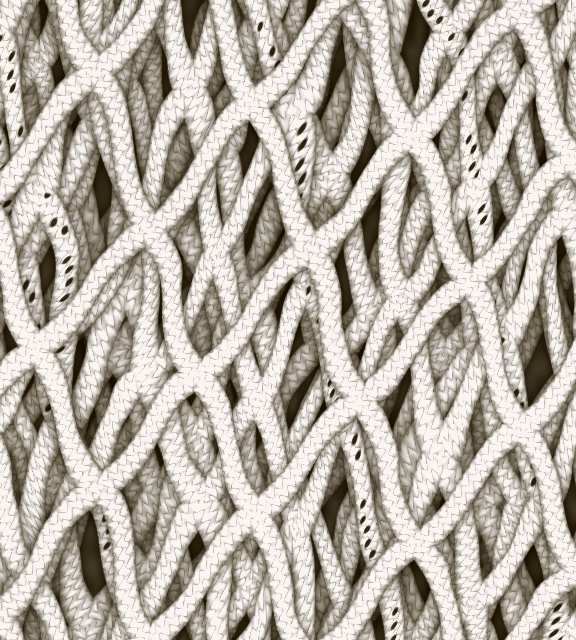
Reproduce this texture procedurally as a WebGL 2 fragment shader.

```glsl
#version 300 es
precision highp float;

uniform vec2 u_resolution;
out vec4 fragColor;

const float TAU = 6.2831853;
const int LAYERS = 6;

float hash(vec2 p) {
  vec3 q = fract(p.xyx * 0.1031);
  q += dot(q, q.yzx + 33.33);
  return fract((q.x + q.y) * q.z);
}

float noise(vec2 p) {
  vec2 cell = floor(p), f = fract(p);
  f = f * f * (3.0 - 2.0 * f);
  float low = mix(hash(cell), hash(cell + vec2(1, 0)), f.x);
  float high = mix(hash(cell + vec2(0, 1)), hash(cell + vec2(1, 1)), f.x);
  return mix(low, high, f.y);
}

vec2 drift(vec2 p, float seed) {
  return vec2(noise(p + seed * 17.3), noise(p + seed * 9.1 + 40.0)) - 0.5;
}

float cross2(vec2 a, vec2 b) {
  return a.x * b.y - a.y * b.x;
}

// Interlaced stitches parted by serpentine creases
float braid(float along, float across, float pitch) {
  float turn = TAU * along / pitch;
  float lane = across * 1.45 + 0.3 * sin(turn) + 0.5;
  float crease = abs(fract(lane) - 0.5);
  float bump = 0.5 + 0.5 * cos(turn + floor(lane) * 0.5 * TAU + lane * 1.6);
  return 0.6 * bump + 0.4 * (1.0 - smoothstep(0.22, 0.5, crease));
}

// Brightness of a round braided rope
float ropeLight(float along, float across, vec2 side, float pitch) {
  float v = clamp(across, -1.0, 1.0);
  float roundness = sqrt(1.0 - v * v);
  float profile = 0.42 + 0.62 * roundness + 0.1 * v * dot(side, vec2(-0.5, 0.86));
  float fibre = noise(vec2(along * 420.0, across * 6.0)) - 0.5;
  return profile * (0.66 + 0.46 * braid(along, v, pitch) + 0.14 * fibre);
}

// Dark tracer flecks woven along a few strands
float flecks(float along, float across, float id, float seed) {
  float cell = floor(along / 0.02);
  vec2 q = vec2(fract(along / 0.02) - 0.5, (across + 0.8 * hash(vec2(cell, id)) - 0.4) * 0.7);
  float marked = step(0.8, hash(vec2(id + 31.0, seed))) * step(0.35, hash(vec2(cell, seed + 7.0)));
  return marked * (1.0 - smoothstep(0.15, 0.32, length(q)));
}

// Diamond net on lattice a, b: x = brightness, y = signed distance
vec2 net(vec2 p, vec2 a, vec2 b, float radius, float seed, float inked) {
  float area = cross2(a, b);
  vec2 st = vec2(cross2(p, b), cross2(a, p)) / area;
  st += 0.045 * sin(TAU * st.yx);
  vec2 spans = vec2(length(a), length(b));
  vec2 id = floor(st.yx + 0.5);
  vec2 offset = (st.yx - id) * abs(area) / spans;
  vec2 along = st * spans;
  vec2 across = offset / radius;
  vec2 sideA = normalize(vec2(-a.y, a.x) / area);
  vec2 sideB = normalize(vec2(b.y, -b.x) / area);
  float lightA = ropeLight(along.x, across.x, sideA, radius);
  float lightB = ropeLight(along.y, across.y, sideB, radius);
  lightA *= 1.0 - 0.85 * inked * flecks(along.x, across.x, id.x, seed);

  // The upper strand wins at each knot, with a soft join
  float over = 0.35 * (hash(id + seed) - 0.3);
  float rise = abs(across.y) - abs(across.x) + over;
  float light = mix(lightB, lightA, smoothstep(-0.12, 0.12, rise));
  return vec2(light, min(abs(offset.x), abs(offset.y)) - radius);
}

// Warm brown shadows rising to a nearly neutral white
vec3 tone(float light) {
  float l = clamp(light, 0.05, 0.96);
  float warmth = 1.0 - smoothstep(0.4, 0.9, l);
  return l + vec3(0.02, 0.0, -0.015) + warmth * vec3(0.015, 0.0, -0.055);
}

void main() {
  vec2 p = gl_FragCoord.xy / u_resolution.y;
  float pixel = 1.0 / u_resolution.y;
  float light = 0.17 + 0.16 * noise(p * vec2(70.0, 35.0));

  // Nets stacked from the deepest to the nearest
  for (int i = LAYERS - 1; i >= 0; i--) {
    float depth = float(i);
    bool front = i == 0;
    vec4 r = vec4(hash(vec2(depth, 1.0)), hash(vec2(depth, 2.0)),
                  hash(vec2(depth, 3.0)), hash(vec2(depth, 4.0)));
    vec2 a = front ? vec2(0.087, -0.23) : vec2(0.045 + 0.035 * r.x, -0.19 - 0.05 * r.y);
    vec2 b = front ? vec2(-0.165, -0.187) : vec2(-0.085 - 0.05 * r.z, -0.18 - 0.04 * r.w);
    vec2 origin = front ? vec2(0.482, 0.609) : r.xz;
    float slack = front ? 0.022 : 0.075;
    vec2 q = p - origin + slack * drift(p * 4.5, depth) + 0.006 * drift(p * 24.0, depth);
    float radius = front ? 0.0195 : 0.0175 + 0.002 * r.y;
    vec2 rope = net(q, a, b, radius, depth, float(i == 1 || i == 2));

    float shadow = exp(-max(rope.y, 0.0) / 0.011);
    light *= 1.0 - 0.42 * shadow;
    float shade = 1.03 - 0.018 * depth * depth;
    float cover = 1.0 - smoothstep(-pixel, pixel, rope.y);
    light = mix(light, rope.x * shade, cover);
  }

  light *= 0.96 + 0.1 * noise(p * 5.0);
  fragColor = vec4(tone(light), 1.0);
}
```
